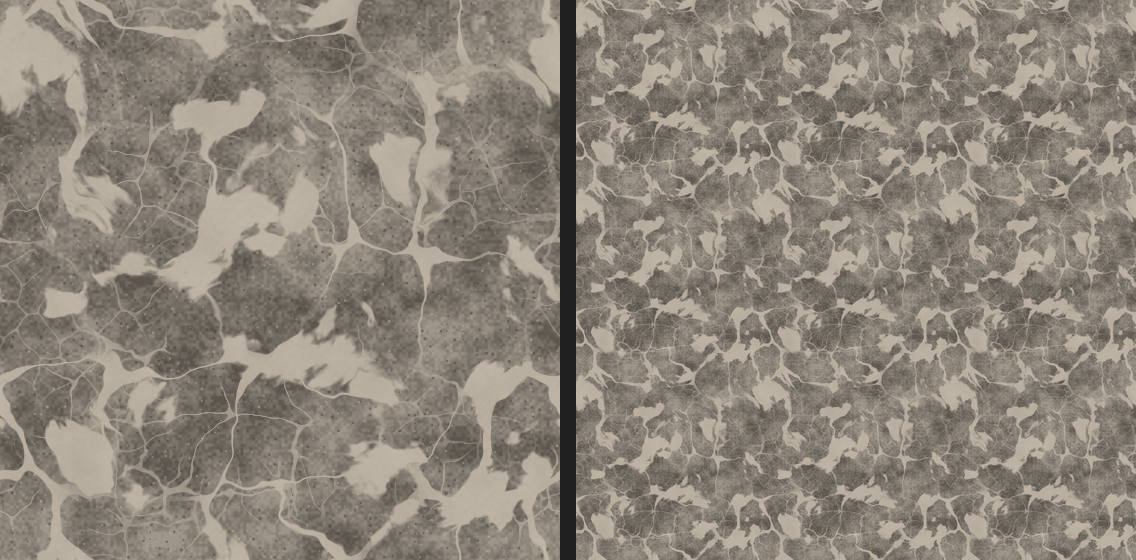
Left: one tile. Right: repeated 3 by 3.
This texture is drawn by a Shadertoy shader. Its source:

```glsl
const vec3 DARK_STONE  = vec3(0.355, 0.335, 0.305);
const vec3 LIGHT_STONE = vec3(0.625, 0.590, 0.540);
const vec3 CREAM       = vec3(0.738, 0.696, 0.640);
const vec3 SOOT        = vec3(0.290, 0.275, 0.255);

const float GROUND_TONE     = 0.55;   // mean position between dark and light stone
const float CLOUD_CONTRAST  = 1.25;
const float MOTTLE_CONTRAST = 1.05;
const float GRAIN_CONTRAST  = 0.50;
const float WARP            = 0.20;
const float VEIN_CELLS      = 5.0;
const float VEIN_THIN       = 0.0013;
const float VEIN_SWELL      = 0.0085;
const float VEIN_SOFT       = 0.0022;
const float JUNCTION_ROUND  = 0.035;
const float HAIR_WIDTH      = 0.0006;
const vec2  PATCH_CELLS     = vec2(5.0, 8.0);  // along and across the diagonal
const float PATCH_LEVEL     = 0.715;
const float PATCH_SOFT      = 0.028;

float hash(vec2 p, float seed) {
    return fract(sin(dot(p, vec2(127.1, 311.7)) + seed * 17.31) * 43758.5453);
}

vec2 hash2(vec2 p, float seed) {
    return vec2(hash(p, seed), hash(p, seed + 5.7));
}

// Value noise that wraps after a whole number of cells
float noise(vec2 p, vec2 period, float seed) {
    vec2 i = floor(p), f = fract(p);
    f = f * f * (3.0 - 2.0 * f);
    vec2 a = mod(i, period), b = mod(i + 1.0, period);
    return mix(mix(hash(a, seed), hash(vec2(b.x, a.y), seed), f.x),
               mix(hash(vec2(a.x, b.y), seed), hash(b, seed), f.x), f.y);
}

float fbm(vec2 p, vec2 period, float seed) {
    float sum = 0.0, amp = 0.5, total = 0.0;
    for (int i = 0; i < 5; i++) {
        sum += amp * noise(p, period, seed + float(i));
        total += amp;
        p *= 2.0;
        period *= 2.0;
        amp *= 0.5;
    }
    return sum / total;
}

vec2 warp(vec2 uv, float cells, float seed) {
    return vec2(fbm(uv * cells, vec2(cells), seed),
                fbm(uv * cells, vec2(cells), seed + 11.0)) - 0.5;
}

// Distance to the nearest cell border in canvas units, rounded at the junctions
float crackDistance(vec2 uv, float cells, float seed) {
    vec2 p = uv * cells, base = floor(p), f = fract(p);
    vec2 nearest = vec2(0.0);
    float best = 9.0;
    for (int y = -1; y <= 1; y++)
    for (int x = -1; x <= 1; x++) {
        vec2 g = vec2(x, y);
        vec2 r = g + hash2(mod(base + g, cells), seed) - f;
        if (dot(r, r) < best) { best = dot(r, r); nearest = r; }
    }
    float sum = 1e-9;
    for (int y = -2; y <= 2; y++)
    for (int x = -2; x <= 2; x++) {
        vec2 g = vec2(x, y);
        vec2 r = g + hash2(mod(base + g, cells), seed) - f;
        vec2 gap = r - nearest;
        if (dot(gap, gap) > 1e-5)
            sum += exp(-dot(0.5 * (r + nearest), normalize(gap)) / JUNCTION_ROUND);
    }
    return -JUNCTION_ROUND * log(sum) / cells;
}

float hairline(vec2 uv, float cells, float seed) {
    float d = crackDistance(uv + 0.16 * warp(uv, 5.0, seed), cells, seed);
    float shown = smoothstep(0.48, 0.72, noise(uv * 8.0, vec2(8.0), seed + 3.0));
    return shown * (1.0 - smoothstep(HAIR_WIDTH, HAIR_WIDTH + 0.0018, d));
}

float specks(vec2 uv, float cells, float share, float seed) {
    vec2 p = uv * cells, id = mod(floor(p), cells);
    vec2 offset = fract(p) - mix(vec2(0.3), vec2(0.7), hash2(id, seed));
    float radius = mix(0.08, 0.24, hash(id, seed + 2.0));
    float dot_ = 1.0 - smoothstep(radius * 0.5, radius + 0.06, length(offset));
    return dot_ * step(hash(id, seed + 3.0), share);
}

void mainImage(out vec4 fragColor, in vec2 fragCoord) {
    vec2 uv = fragCoord / iResolution.xy;
    vec2 bent = uv + WARP * warp(uv, 4.0, 1.0);

    // Main veins, swelling and fading along their length
    float d = crackDistance(bent, VEIN_CELLS, 31.0);
    float swell = smoothstep(0.42, 0.85, noise(uv * 9.0, vec2(9.0), 41.0));
    float width = VEIN_THIN + VEIN_SWELL * swell;
    float strength = mix(0.25, 0.95, smoothstep(0.25, 0.55, noise(uv * 7.0, vec2(7.0), 43.0)));
    float vein = strength * (1.0 - smoothstep(width - VEIN_SOFT * 0.5, width + VEIN_SOFT, d));

    // Cream patches along both diagonals, gathered near the veins
    vec2 rising = vec2(bent.x + bent.y, bent.x - bent.y);
    float field = max(fbm(rising * PATCH_CELLS, PATCH_CELLS, 53.0),
                      fbm(rising.yx * PATCH_CELLS, PATCH_CELLS, 67.0));
    field += 0.085 * exp(-max(d, 0.0) / 0.03);
    float patches = smoothstep(PATCH_LEVEL - PATCH_SOFT, PATCH_LEVEL + PATCH_SOFT, field);

    // Mottled ground
    float tone = GROUND_TONE + 0.10 * exp(-max(d, 0.0) / 0.015);
    tone += CLOUD_CONTRAST * (fbm(uv * 5.0, vec2(5.0), 71.0) - 0.5);
    tone += MOTTLE_CONTRAST * (fbm(uv * 26.0, vec2(26.0), 83.0) - 0.5);
    float grain = noise(uv * 190.0, vec2(190.0), 97.0) - 0.5;
    tone += GRAIN_CONTRAST * grain;
    vec3 color = mix(DARK_STONE, LIGHT_STONE, clamp(tone, 0.0, 1.0));
    color = mix(color, SOOT, 0.55 * specks(uv, 72.0, 0.22, 101.0));
    color = mix(color, CREAM, 0.50 * specks(uv, 90.0, 0.10, 109.0));

    // Fine cracks, then cream on top
    float hairs = max(0.65 * hairline(uv, 8.0, 113.0), 0.45 * hairline(uv, 13.0, 127.0));
    color = mix(color, CREAM, hairs);
    vec3 cream = CREAM + 0.07 * (fbm(uv * 14.0, vec2(14.0), 131.0) - 0.5) + 0.012 * grain;
    color = mix(color, cream, max(vein, 0.96 * patches));
    fragColor = vec4(color, 1.0);
}
```
